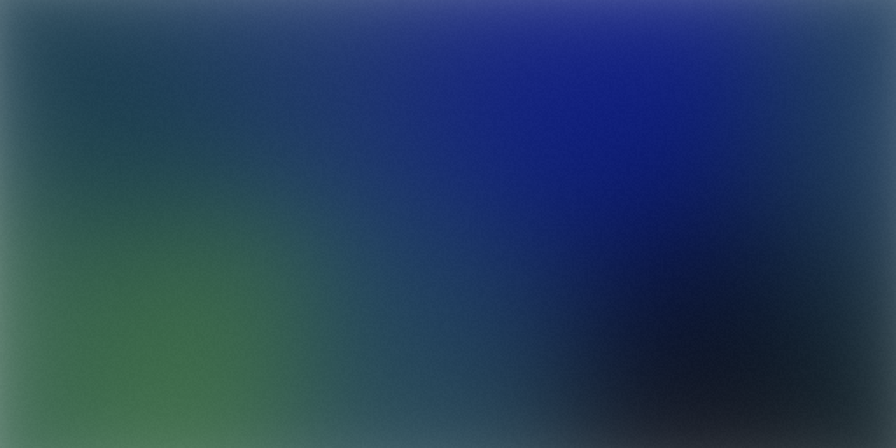
This background is drawn by a Shadertoy shader. Its source:

```glsl
const float BLEND_RADIUS = 0.25;
const float GRAIN_CELLS = 256.0;
const float GRAIN_AMOUNT = 0.016;
const float HAZE_WIDTH = 0.075;
const vec3 HAZE_COLOR = vec3(0.76, 0.80, 0.80);
const vec4 HAZE_STRENGTH = vec4(0.27, 0.19, 0.13, 0.22); // left, right, bottom, top

const int GLOW_COUNT = 12;

// Glow centres, in units of canvas height on a 2:1 field
const vec2 GLOW_POS[GLOW_COUNT] = vec2[](
    vec2(0.25, 0.76), vec2(0.45, 0.22), vec2(0.00, 0.22), vec2(0.70, 0.90),
    vec2(1.15, 0.95), vec2(1.38, 0.68), vec2(1.00, 0.30), vec2(1.00, 0.00),
    vec2(1.55, 0.22), vec2(1.60, -0.10), vec2(1.95, 0.65), vec2(1.95, 0.18)
);

const vec3 GLOW_COLOR[GLOW_COUNT] = vec3[](
    vec3(0.10, 0.23, 0.30), vec3(0.26, 0.45, 0.28),
    vec3(0.21, 0.38, 0.30), vec3(0.12, 0.22, 0.42),
    vec3(0.09, 0.14, 0.51), vec3(0.04, 0.10, 0.52),
    vec3(0.12, 0.24, 0.40), vec3(0.17, 0.30, 0.32),
    vec3(0.01, 0.03, 0.11), vec3(0.10, 0.08, 0.08),
    vec3(0.12, 0.24, 0.36), vec3(0.09, 0.18, 0.20)
);

float hash(vec2 cell) {
    vec3 q = fract(vec3(cell.xyx) * 0.1031);
    q += dot(q, q.yzx + 33.33);
    return fract((q.x + q.y) * q.z);
}

// Normalised Gaussian blend of all glows
vec3 meshGradient(vec2 p) {
    vec3 sum = vec3(0.0);
    float total = 0.0;
    for (int i = 0; i < GLOW_COUNT; i++) {
        vec2 offset = p - GLOW_POS[i];
        float weight = exp(-0.5 * dot(offset, offset) / (BLEND_RADIUS * BLEND_RADIUS));
        sum += weight * GLOW_COLOR[i];
        total += weight;
    }
    return sum / total;
}

// Pale veil that fades inward from each side
float edgeHaze(vec2 p) {
    vec4 edgeDistance = vec4(p.x, 2.0 - p.x, p.y, 1.0 - p.y);
    return length(HAZE_STRENGTH * exp(-edgeDistance / HAZE_WIDTH));
}

void mainImage(out vec4 fragColor, in vec2 fragCoord) {
    vec2 p = fragCoord / iResolution.xy * vec2(2.0, 1.0);

    vec3 color = meshGradient(p);
    color = mix(color, HAZE_COLOR, edgeHaze(p));

    // Fine film grain
    color += (hash(floor(p * GRAIN_CELLS)) - 0.5) * GRAIN_AMOUNT;

    fragColor = vec4(clamp(color, 0.0, 1.0), 1.0);
}
```
